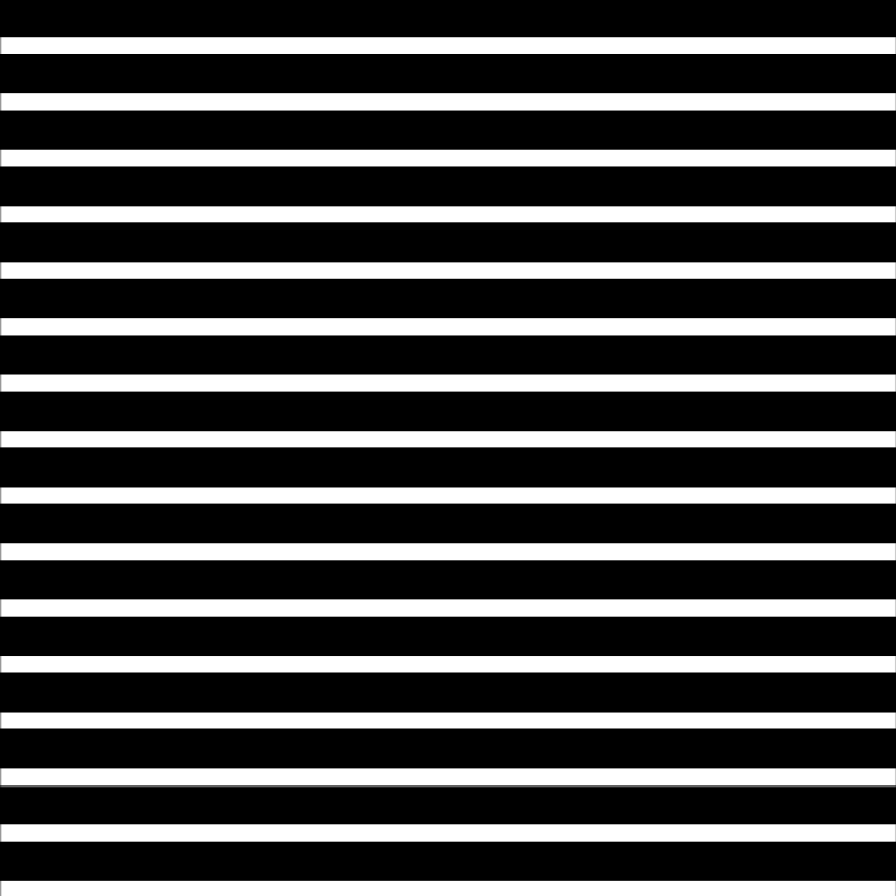
A Shadertoy shader for this pattern:

```glsl
// Coverage of a shape from its signed distance, softened over one pixel
float coverage(float dist, float pixel) {
    return clamp(0.5 - dist / pixel, 0.0, 1.0);
}

void mainImage(out vec4 fragColor, in vec2 fragCoord) {
    vec2 uv = fragCoord / iResolution.xy;
    vec2 pixel = 1.0 / iResolution.xy;
    float depth = 1.0 - uv.y;

    // Evenly pitched stripes, counted from the top
    float index = round((depth - 0.0509) / 0.06277);
    float offset = depth - (0.0509 + index * 0.06277);

    // Slight periodic drift in stripe thickness
    float halfWidth = 0.0093 + 0.0004 * cos(6.2832 * (index - 1.0) / 4.35);
    float stripe = coverage(abs(offset) - halfWidth, pixel.y);

    // Grey trailing edge under one lower stripe
    float trail = coverage(abs(offset - halfWidth - 0.001) - 0.0015, pixel.y);
    trail *= 1.0 - step(0.5, abs(index - 13.0));
    float tone = max(stripe, 0.39 * trail);

    // Thin worn ends at the left and right borders
    float leftEnd = coverage(uv.x - 0.0015, pixel.x);
    float rightEnd = coverage(0.9988 - uv.x, pixel.x);
    tone *= 1.0 - 0.4 * leftEnd - 0.2 * rightEnd;

    fragColor = vec4(vec3(tone), 1.0);
}
```
